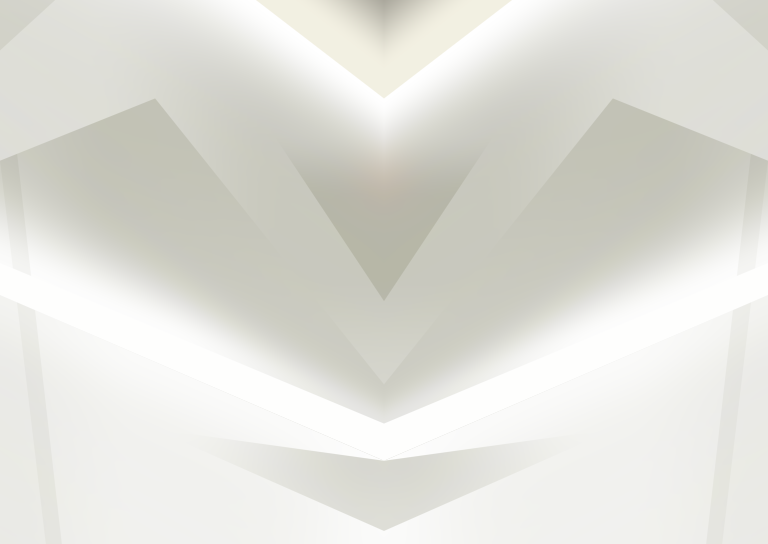
Reproduce this background procedurally as a Shadertoy shader.

```glsl
// Pale mirrored chevrons: soft grey facets with white glowing edges.

// Chevron edges: depth of the tip below the top, rise per unit sideways
const vec2 CROWN = vec2(0.181, 0.766);
const vec2 INNER_V = vec2(0.5535, 1.5);
const vec2 OUTER_V = vec2(0.7066, 1.245);
const vec2 ROOF = vec2(0.012, -0.4);
const vec2 CORNER = vec2(-0.552, -0.91);
const vec2 BAND_TOP = vec2(0.7786, 0.4167);
const vec2 BAND_BOTTOM = vec2(0.847, 0.43);
const vec2 FACET_TOP = vec2(0.847, 0.138);
const vec2 FACET_BOTTOM = vec2(0.976, 0.44);

const float ASPECT = 1.417;
const float STREAK_STRENGTH = 0.012;
const float BAND_LIGHT = 0.995;
const vec3 CROWN_DARK = vec3(0.60, 0.59, 0.55);
const vec3 CROWN_CREAM = vec3(0.95, 0.94, 0.885);
const vec3 WARM_TINT = vec3(0.025, -0.005, -0.01);
const vec3 STREAK_TINT = vec3(0.3, 0.5, -1.0);

float hash(float n) {
    return fract(sin(n * 127.1) * 43758.5453);
}

float noise(float x) {
    float i = floor(x);
    return mix(hash(i), hash(i + 1.0), smoothstep(0.0, 1.0, x - i));
}

// Signed distance to a chevron edge, positive below it
float below(vec2 p, vec2 edge) {
    return (p.y + edge.y * p.x - edge.x) * inversesqrt(1.0 + edge.y * edge.y);
}

float mask(float d) {
    float soft = 0.7 / iResolution.y;
    return smoothstep(-soft, soft, d);
}

float glow(float d, float width) {
    return exp(-d * d / (width * width));
}

// Two scales of faint stripes that follow the chevrons
float streaks(vec2 p) {
    float s = p.y + 0.72 * p.x;
    return noise(s * 24.0 + p.x * 3.0) + 0.6 * noise(s * 55.0 - p.x * 9.0) - 0.8;
}

// Upper sheet: crown glow, pale ribbon and darker inner V
float upperLight(vec2 p) {
    float light = mix(0.785, 0.87, smoothstep(0.18, 0.55, p.x));
    light += 0.05 * smoothstep(0.5, 0.71, p.y);
    light -= 0.07 * mask(-below(p, INNER_V)) * smoothstep(0.24, 0.37, p.y);
    light -= 0.05 * mask(-below(p, CORNER));
    return mix(light, 1.0, glow(below(p, CROWN), 0.074 + 0.12 * p.x));
}

// Side panels brighten toward the white band
float panelLight(vec2 p) {
    float light = mix(0.76, 0.80, smoothstep(0.2, 0.7, p.y));
    light += 0.03 * smoothstep(0.5, 0.7, p.x);
    float strength = mix(0.5, 0.95, smoothstep(0.0, 0.4, p.x));
    return mix(light, 1.0, strength * glow(below(p, BAND_TOP), 0.037 + 0.1 * p.x));
}

// Ground below the band with its shaded central facet
float lowerLight(vec2 p) {
    float light = 0.945 - 0.02 * smoothstep(0.45, 0.7, p.x);
    light += 0.035 * glow(below(p, BAND_BOTTOM), 0.08);
    light += 0.035 * glow(length(p - vec2(0.0, 1.0)), 0.15);
    float facet = mask(below(p, FACET_TOP)) * mask(-below(p, FACET_BOTTOM));
    float shade = mix(0.845, 0.87, smoothstep(0.85, 0.97, p.y));
    return mix(light, shade, facet * (1.0 - smoothstep(0.03, 0.4, p.x)));
}

void mainImage(out vec4 fragColor, in vec2 fragCoord) {
    vec2 uv = fragCoord / iResolution.xy;
    vec2 p = vec2(abs(uv.x - 0.5) * ASPECT, 1.0 - uv.y);

    // Stack the sheets from top to bottom
    float panel = mask(below(p, ROOF)) * mask(below(p, OUTER_V));
    float ground = mask(below(p, BAND_BOTTOM));
    float band = mask(below(p, BAND_TOP)) * (1.0 - ground);
    float light = mix(upperLight(p), panelLight(p), panel);
    light = mix(light, lowerLight(p), ground);

    // Thin slanted strips beside the outer edges
    float margin = 0.5 * ASPECT - p.x;
    float outside = mask(0.033 + 0.115 * (p.y - 0.295) - margin);
    float strip = outside * mask(margin - 0.12 * (p.y - 0.295));
    light -= panel * (0.025 * strip + 0.008 * outside);
    light = mix(light, BAND_LIGHT, band);

    // Darker tones lean olive, streaks alternate yellow and lavender
    vec3 color = vec3(light, light, light - 0.2 * (1.0 - light));
    float streakAmount = STREAK_STRENGTH * smoothstep(0.0, 0.12, 1.0 - light);
    color += STREAK_TINT * streaks(p) * streakAmount;
    color += WARM_TINT * glow(length(p - vec2(0.0, 0.33)), 0.06);

    // Dark crown fading to cream at its edge
    float crownDepth = p.y + CROWN.y * p.x;
    vec3 crown = mix(CROWN_DARK, CROWN_CREAM, smoothstep(-0.05, 0.13, crownDepth));
    color = mix(crown, color, mask(below(p, CROWN)));

    fragColor = vec4(clamp(color, 0.0, 1.0), 1.0);
}
```
